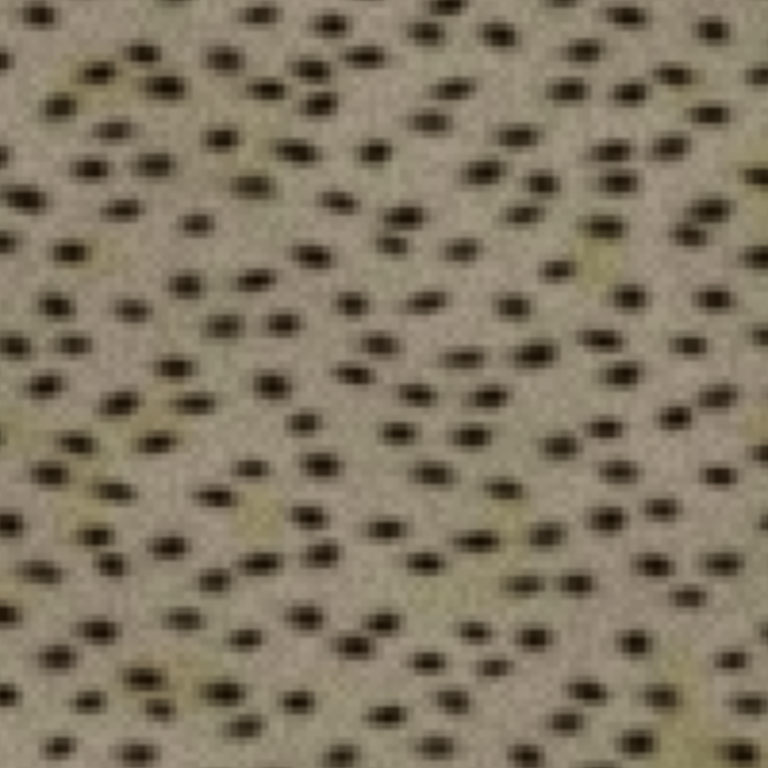
This texture is drawn by a WebGL 1 fragment shader. Its source:

```glsl
precision highp float;
// Soft dark oval spots scattered over a grainy beige cloth, with a coarse blocky softness.

uniform vec2 u_resolution;

float hash(vec2 p) {
  vec3 q = fract(vec3(p.xyx) * 0.1031);
  q += dot(q, q.yzx + 33.33);
  return fract((q.x + q.y) * q.z);
}

float valueNoise(vec2 p) {
  vec2 cell = floor(p);
  vec2 f = fract(p);
  f = f * f * (3.0 - 2.0 * f);
  float low = mix(hash(cell), hash(cell + vec2(1.0, 0.0)), f.x);
  float high = mix(hash(cell + vec2(0.0, 1.0)), hash(cell + 1.0), f.x);
  return mix(low, high, f.y);
}

// Darkness of the nearest spots: a sheared brick grid with jittered centres.
float spots(vec2 p) {
  const float shear = 0.13;
  vec2 grid = vec2(p.x * 9.0, (p.y + shear * p.x) * 17.0);
  float darkness = 0.0;
  for (int j = -1; j <= 1; j++) {
    float row = floor(grid.y) + float(j);
    float shift = 0.5 * mod(row, 2.0);
    for (int i = -1; i <= 1; i++) {
      vec2 id = vec2(floor(grid.x - shift) + float(i), row);
      vec2 seed = id + 40.0;
      vec2 jitter = vec2(hash(seed), hash(seed + 71.3)) - 0.5;
      vec2 centre = id + vec2(0.5 + shift, 0.5) + jitter * vec2(0.46, 0.62);
      vec2 d = (grid - centre) / vec2(9.0, 17.0);
      d.y -= shear * d.x;

      // Slight tilt, then a longer, fainter tail on the left side.
      d.y += d.x * 0.35 * (hash(seed + 13.7) - 0.5);
      float tail = 1.0 + 0.4 * hash(seed + 29.1);
      vec2 radius = vec2(d.x < 0.0 ? 0.0245 * tail : 0.0225, 0.0158);
      radius *= 0.86 + 0.26 * vec2(hash(seed + 53.9), hash(seed + 97.5));
      vec2 q = d / radius;
      float strength = min(1.0, 0.82 + 0.28 * hash(seed + 17.2));
      darkness = max(darkness, strength * exp(-pow(dot(q, q), 1.15)));
    }
  }
  return darkness;
}

// Colour of one coarse block of the cloth.
vec3 blockColor(vec2 block, float blocks) {
  vec2 p = (block + 0.5) / blocks;
  vec3 cloth = vec3(0.587, 0.547, 0.467);

  // Yellowish stains and faint warm or cool drifts.
  float stain = smoothstep(0.66, 0.92, valueNoise(p * 9.0 + 21.0));
  cloth = mix(cloth, vec3(0.555, 0.515, 0.365), 0.75 * stain);
  cloth += vec3(0.5, -0.2, 0.6) * 0.04 * (valueNoise(p * 14.0 + 63.0) - 0.5);
  cloth += 0.035 * (valueNoise(p * 5.0 + 8.0) - 0.5);

  // Fine grain.
  cloth += 0.075 * (hash(block + 211.0) - 0.5);
  cloth += 0.03 * (valueNoise(block * 0.45 + 5.0) - 0.5);

  vec3 core = vec3(0.09, 0.05, 0.0);
  float darkness = spots(p) + 0.05 * (hash(block + 307.0) - 0.5) * spots(p);
  return mix(cloth, core, clamp(darkness, 0.0, 1.0));
}

void main() {
  vec2 uv = gl_FragCoord.xy / min(u_resolution.x, u_resolution.y);
  const float blocks = 100.0;

  // Blend the four nearest blocks, keeping their edges a little visible.
  vec2 p = uv * blocks - 0.5;
  vec2 corner = floor(p);
  vec2 f = smoothstep(0.1, 0.9, fract(p));
  vec3 color = vec3(0.0);
  for (int j = 0; j <= 1; j++) {
    for (int i = 0; i <= 1; i++) {
      vec2 o = vec2(float(i), float(j));
      vec2 w = mix(1.0 - f, f, o);
      color += w.x * w.y * blockColor(corner + o, blocks);
    }
  }
  gl_FragColor = vec4(color, 1.0);
}
```
